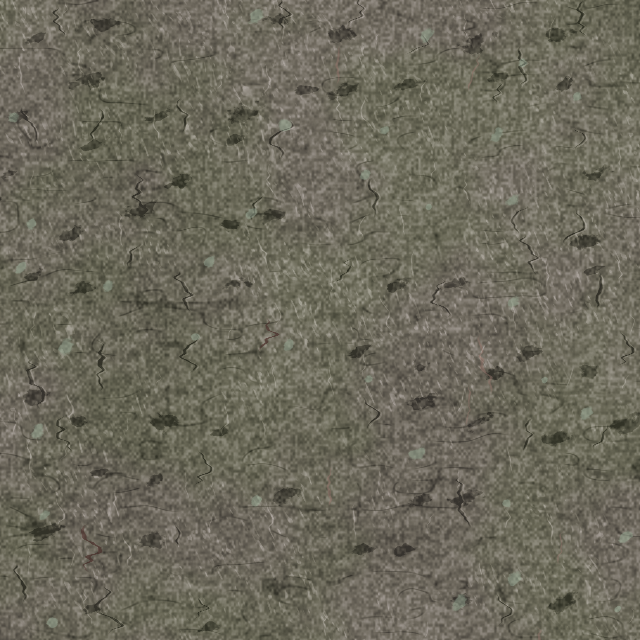
This texture is drawn by a Shadertoy shader. Its source:

```glsl
// Weathered grey-olive tree bark with wrinkles, cracks, pale streaks and lichen.

const vec3 SHADOW = vec3(0.29, 0.28, 0.24);
const vec3 BARK = vec3(0.432, 0.417, 0.362);
const vec3 HIGHLIGHT = vec3(0.60, 0.58, 0.54);
const vec3 MOSS_TINT = vec3(-0.022, -0.004, -0.030);
const vec3 LICHEN = vec3(0.54, 0.58, 0.51);
const vec3 PINK = vec3(0.55, 0.45, 0.41);
const vec3 RED_WOOD = vec3(0.30, 0.20, 0.18);
const float GRAIN = 1.25;      // contrast of the finest speckle
const float RELIEF = 1.7;      // strength of the embossed light
const float EDGE = 0.0012;     // edge softness in canvas units

float hash(vec2 p) {
    return fract(sin(dot(p, vec2(127.1, 311.7))) * 43758.5453);
}

float noise(vec2 p) {
    vec2 i = floor(p), f = fract(p);
    f = f * f * (3.0 - 2.0 * f);
    return mix(mix(hash(i), hash(i + vec2(1, 0)), f.x),
               mix(hash(i + vec2(0, 1)), hash(i + vec2(1, 1)), f.x), f.y);
}

float fbm(vec2 p) {
    float sum = 0.0, weight = 0.533;
    for (int i = 0; i < 4; i++) {
        sum += weight * noise(p);
        p = p * 2.03 + 17.3;
        weight *= 0.5;
    }
    return sum;
}

// Random centre of the feature in one scatter cell
vec2 scatter(vec2 cell, float seed) {
    return cell + 0.15 + 0.7 * vec2(hash(cell + seed + 3.1), hash(cell + seed + 7.7));
}

// Winding, tapered vertical strokes
float strokes(vec2 p, float cells, float share, vec2 halfSize, float bend, float seed) {
    float mask = 0.0;
    float ragged = 0.35 + 1.2 * noise(p * 130.0 + seed);
    for (int j = -1; j <= 1; j++)
    for (int i = -1; i <= 1; i++) {
        vec2 cell = floor(p * cells) + vec2(i, j);
        if (hash(cell + seed) > share) continue;
        vec2 d = p - scatter(cell, seed) / cells;
        float id = hash(cell + seed + 5.3);
        float size = mix(0.5, 1.3, id);
        float along = abs(d.y) / (halfSize.y * size);
        d.x += bend * (noise(vec2(d.y * 45.0, id * 90.0)) - 0.5);
        d.x += 0.4 * bend * (noise(vec2(d.y * 150.0, id * 70.0)) - 0.5);
        d.x += (id - 0.6) * 0.5 * d.y;
        float width = halfSize.x * size * ragged * max(1.0 - along * along, 0.0);
        float line = 1.0 - smoothstep(width - EDGE, width + EDGE, abs(d.x));
        mask = max(mask, line * (1.0 - smoothstep(0.6, 1.0, along)));
    }
    return mask;
}

// Rough-edged blobs
float spots(vec2 p, float cells, float share, vec2 halfSize, float rough, float seed) {
    float mask = 0.0;
    float edge = rough * (fbm(p * vec2(80, 110) + seed) - 0.5);
    for (int j = -1; j <= 1; j++)
    for (int i = -1; i <= 1; i++) {
        vec2 cell = floor(p * cells) + vec2(i, j);
        if (hash(cell + seed) > share) continue;
        vec2 d = p - scatter(cell, seed) / cells;
        d.y -= 0.25 * d.x;
        float size = mix(0.55, 1.2, hash(cell + seed + 5.3));
        float r = length(d / (halfSize * size)) + edge;
        mask = max(mask, 1.0 - smoothstep(0.7, 1.1, r));
    }
    return mask;
}

float barkHeight(vec2 p) {
    return fbm(p * vec2(20, 42)) + 0.35 * fbm(p * vec2(110, 80));
}

void mainImage(out vec4 fragColor, in vec2 fragCoord) {
    vec2 p = fragCoord / iResolution.y;
    vec2 q = p + 0.014 * (vec2(noise(p * 22.0), noise(p * 22.0 + 40.0)) - 0.5);

    // Broad patches, speckle and embossed relief
    float patches = fbm(p * 5.0 + 3.0);
    float tone = 0.7 * (patches - 0.5);
    tone += GRAIN * (noise(p * vec2(270, 220)) - 0.5);
    tone += 0.6 * (noise(q * vec2(120, 95)) - 0.5);
    tone += RELIEF * (barkHeight(q) - barkHeight(q + vec2(-0.0012, 0.003)));

    // Short pale flecks and broken horizontal wrinkles
    vec2 slanted = vec2(q.x + 0.35 * q.y, q.y);
    float fleck = smoothstep(0.68, 0.92, noise(slanted * vec2(240, 105)));
    tone += 0.75 * fleck * smoothstep(0.35, 0.65, fbm(p * 13.0));
    float wrinkle = 1.0 - smoothstep(0.0, 0.06, abs(noise(q * vec2(17, 46)) - 0.5));
    tone -= 0.75 * wrinkle * smoothstep(0.45, 0.65, noise(p * vec2(30, 24) + 9.0));

    // Dark hollows, and cracks with a lit lip on one side
    tone -= 1.1 * spots(q, 10.0, 0.6, vec2(0.020, 0.010), 2.2, 11.0);
    vec2 lip = vec2(0.003, -0.001);
    tone += 0.5 * strokes(p - lip, 8.0, 0.5, vec2(0.0022, 0.036), 0.035, 23.0);
    tone -= 1.5 * strokes(p, 8.0, 0.5, vec2(0.0022, 0.036), 0.035, 23.0);
    tone += 0.9 * strokes(p, 13.0, 0.45, vec2(0.0009, 0.026), 0.014, 37.0);

    // Tone to colour, with mossy areas
    tone = clamp(tone, -1.6, 1.3);
    vec3 color = mix(BARK, tone < 0.0 ? SHADOW : HIGHLIGHT, abs(tone));
    color += MOSS_TINT * (smoothstep(0.35, 0.7, fbm(p * 6.0 + 31.0)) - 0.4);

    // Exposed wood and lichen
    float shade = 1.0 + 0.12 * tone;
    float pink = strokes(p, 5.0, 0.35, vec2(0.0024, 0.05), 0.016, 51.0);
    float red = strokes(p, 3.0, 0.2, vec2(0.0045, 0.055), 0.04, 67.0);
    float lichen = spots(p, 8.0, 0.45, vec2(0.0095), 1.3, 83.0);
    color = mix(color, PINK * shade, 0.7 * pink);
    color = mix(color, RED_WOOD * shade, 0.75 * red);
    color = mix(color, LICHEN * shade, 0.8 * lichen);

    fragColor = vec4(color, 1.0);
}
```
